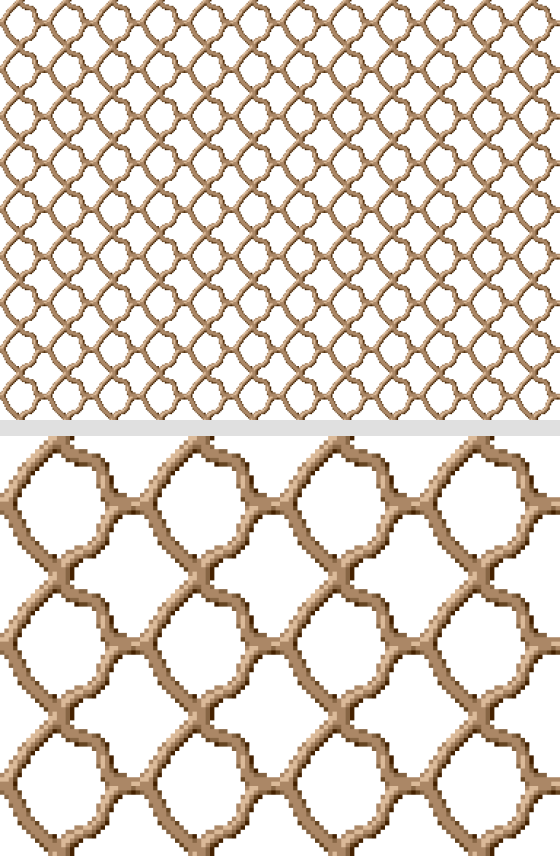
Top, the full canvas; bottom, a detail of the centre.
Reproduce this pattern procedurally as a WebGL 2 fragment shader.

```glsl
#version 300 es
precision highp float;

uniform vec2 u_resolution;
out vec4 outColor;

const vec2 REPEATS = vec2(12.0, 9.0);     // cells across and down
const vec2 CELL_CENTER = vec2(0.4375, 0.5);
const float GRAIN = 32.0;                 // stair steps per cell
const float HALF_WIDTH = 0.057;           // wire radius, in cells
const float JOINT_BLEND = 0.045;          // fillet size where wires meet
const vec2 LIGHT_DIR = vec2(-0.8, 0.6);
const float PI = 3.14159265;

// Joints of the mesh, relative to the centre of a round opening
const vec2 TOP = vec2(0.0, 0.5);
const vec2 BOTTOM = vec2(0.0, -0.5);
const vec2 LEFT = vec2(-0.40, 0.01);
const vec2 RIGHT = vec2(0.46, 0.005);

const vec3 BACKGROUND = vec3(1.0);
const vec3 BROWNS[5] = vec3[5](
    vec3(0.27, 0.13, 0.00),
    vec3(0.40, 0.27, 0.13),
    vec3(0.53, 0.40, 0.27),
    vec3(0.67, 0.53, 0.40),
    vec3(0.86, 0.73, 0.60));

float smoothMin(float a, float b, float k) {
    float h = max(k - abs(a - b), 0.0) / k;
    return min(a, b) - 0.25 * k * h * h;
}

// Distance to a wavy wire from a to b, repeated in every cell;
// bulge and ripple push it to the left of its direction
float wire(vec2 p, vec2 a, vec2 b, float bulge, float ripple) {
    float len = distance(a, b);
    vec2 along = (b - a) / len;
    vec2 q = p - 0.5 * (a + b);
    q -= round(q);
    float x = dot(q, along);
    float y = dot(q, vec2(-along.y, along.x));
    float t = clamp(x / len + 0.5, 0.0, 1.0);
    float wave = bulge * sin(PI * t) - ripple * sin(3.0 * PI * t);
    float slope = PI / len * (bulge * cos(PI * t) - 3.0 * ripple * cos(3.0 * PI * t));
    float beyond = max(abs(x) - 0.5 * len, 0.0);
    return length(vec2(beyond, (y - wave) * inversesqrt(1.0 + slope * slope)));
}

float meshDistance(vec2 p) {
    float d = wire(p, TOP, RIGHT, 0.010, 0.042);
    d = smoothMin(d, wire(p, RIGHT, BOTTOM, 0.006, 0.032), JOINT_BLEND);
    d = smoothMin(d, wire(p, BOTTOM, LEFT, 0.026, 0.010), JOINT_BLEND);
    d = smoothMin(d, wire(p, LEFT, TOP, 0.030, 0.004), JOINT_BLEND);
    // Short bar joining neighbouring openings
    return smoothMin(d, wire(p, RIGHT, LEFT + vec2(1.0, 0.0), 0.0, 0.0), JOINT_BLEND);
}

// Rounded relief lit from the upper left, in five flat tones
vec3 meshColor(vec2 p) {
    float d = meshDistance(p);
    if (d > HALF_WIDTH) return BACKGROUND;
    vec2 e = vec2(0.008, 0.0);
    vec2 grad = vec2(meshDistance(p + e.xy) - meshDistance(p - e.xy),
                     meshDistance(p + e.yx) - meshDistance(p - e.yx));
    vec2 normal = grad / max(length(grad), e.x);
    float r = max(d, 0.0) / HALF_WIDTH;
    float shade = 0.78 - 0.58 * r * r + 0.45 * r * dot(normal, LIGHT_DIR);
    return BROWNS[int(clamp(floor(shade * 5.0), 0.0, 4.0))];
}

void main() {
    vec2 uv = gl_FragCoord.xy / u_resolution;
    vec2 grid = uv * REPEATS * GRAIN - 0.5;
    vec2 base = floor(grid);

    // Blend the four nearest grains over one canvas sample
    vec2 footprint = min(REPEATS * GRAIN / u_resolution, vec2(1.0));
    vec2 weight = clamp((grid - base - 0.5) / footprint + 0.5, 0.0, 1.0);
    vec3 color = vec3(0.0);
    for (int j = 0; j < 2; j++) {
        for (int i = 0; i < 2; i++) {
            vec2 corner = vec2(i, j);
            vec2 w = mix(1.0 - weight, weight, corner);
            vec2 p = (base + corner + 0.5) / GRAIN - CELL_CENTER;
            color += w.x * w.y * meshColor(p);
        }
    }
    outColor = vec4(color, 1.0);
}
```
